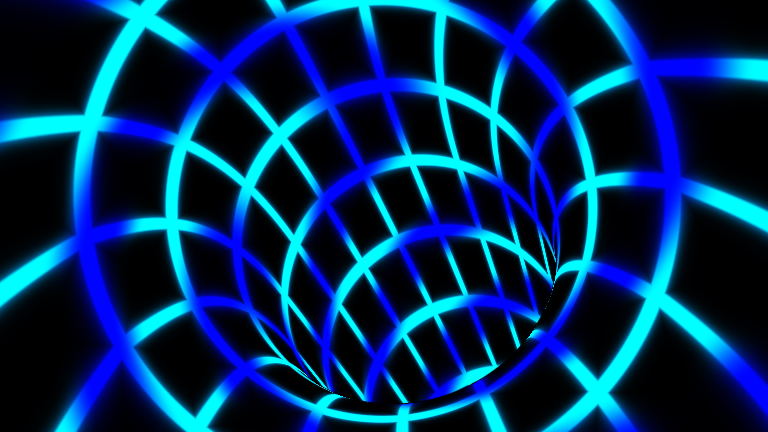
Reproduce this background procedurally as a WebGL 1 fragment shader.

```glsl
precision highp float;

uniform vec2 u_resolution;

const float TAU = 6.283185;

// Funnel shape, in canvas heights; depth counts one unit per ring
const vec2 MOUTH_CENTER = vec2(-0.017, 0.053);
const vec2 BEND_SLOPE = vec2(0.0637, -0.131);
const vec2 BEND_START = vec2(1.35, 1.16);
const float TUBE_RADIUS = 0.4167;
const float TUBE_TAPER = 0.0324;
const float FLARE_SIZE = 0.267;
const float FLARE_DEPTH = 3.0;
const float FLARE_POWER = 2.35;

// Search along the funnel
const int STEPS = 120;
const float DEPTH_START = -2.2;
const float DEPTH_STEP = 0.08;

// Grid, with widths as fractions of a cell
const float SPOKES = 16.0;
const float SPOKE_OFFSET = 0.244;
const vec2 OUTER_HUB_DRIFT = vec2(-0.05, 0.043);
const float RING_HALF_WIDTH = 0.078;
const float SPOKE_HALF_WIDTH = 0.066;
const float LINE_SOFTNESS = 0.014;

// Colour bands, measured in spokes
const float BAND_PERIOD = 4.0;
const float BAND_TWIST = 3.35;
const float BAND_TURN_DEPTH = 2.06;
const float BAND_TURN_WIDTH = 1.1;
const float BAND_TURN_SPOKE = -3.7;
const float BAND_OUTER_RATE = 0.75;

// Light
const vec3 BACKGROUND = vec3(0.0, 0.0, 0.004);
const vec3 BLUE = vec3(0.0, 0.01, 1.0);
const vec3 CYAN = vec3(0.0, 1.0, 1.0);
const vec3 BLUE_GLOW = vec3(0.0, 0.02, 0.66);
const vec3 CYAN_GLOW = vec3(0.0, 0.5, 0.75);
const float BLUE_REACH = 0.075;
const float CYAN_REACH = 0.036;

vec2 ringCenter(float depth) {
    vec2 bend = 0.5 * log(1.0 + exp(2.0 * (depth - BEND_START)));
    return MOUTH_CENTER + BEND_SLOPE * bend;
}

float ringRadius(float depth) {
    float flare = max(1.0 - depth / FLARE_DEPTH, 0.0001);
    return TUBE_RADIUS - TUBE_TAPER * depth + FLARE_SIZE * pow(flare, FLARE_POWER);
}

// Positive outside the ring at this depth
float ringDistance(vec2 p, float depth) {
    return length(p - ringCenter(depth)) - ringRadius(depth);
}

// Perspective moves the hub of the spokes away from the ring center
float spokeCoordinate(vec2 p, float depth) {
    vec2 hub = ringCenter(depth) + OUTER_HUB_DRIFT * min(depth, 0.0);
    hub.y += 0.042 - 0.076 * exp(-0.9 * depth);
    vec2 q = p - hub;
    return atan(q.y, q.x) * SPOKES / TAU - SPOKE_OFFSET;
}

// Bands twist one way, then back, along the wall: 0 is blue, 1 is cyan
float cyanAmount(float spoke, float depth) {
    float fromTurn = max(depth, BAND_OUTER_RATE * depth) - BAND_TURN_DEPTH;
    float turn = length(vec2(fromTurn, BAND_TURN_WIDTH)) - BAND_TURN_WIDTH;
    float blueCenter = BAND_TURN_SPOKE + BAND_TWIST * turn;
    return smoothstep(-0.85, 0.55, -cos((spoke - blueCenter) * TAU / BAND_PERIOD));
}

void main() {
    float pixel = 1.0 / u_resolution.y;
    vec2 p = (gl_FragCoord.xy - 0.5 * u_resolution) * pixel;

    // First ring that leaves the point outside is the visible wall
    float depth = DEPTH_START;
    float previous = ringDistance(p, depth);
    float current = previous;
    float nearMiss = -1.0;
    for (int i = 0; i < STEPS; i++) {
        depth += DEPTH_STEP;
        current = ringDistance(p, depth);
        if (current > 0.0) break;
        if (current < previous) nearMiss = max(nearMiss, previous);
        previous = current;
    }
    float rise = max(current - previous, 0.00001);
    depth -= DEPTH_STEP * clamp(current / rise, 0.0, 1.0);

    // Distances to the nearest ring and spoke
    float spoke = spokeCoordinate(p, depth);
    float ringGap = abs(depth - max(floor(depth + 0.5), 0.0)) - RING_HALF_WIDTH;
    float spokeGap = abs(fract(spoke + 0.5) - 0.5) - SPOKE_HALF_WIDTH;

    // Edge softness never falls below part of a pixel
    float ringSoft = max(LINE_SOFTNESS, 0.7 * pixel * DEPTH_STEP / rise);
    float spokeSoft = max(LINE_SOFTNESS, 0.7 * pixel * SPOKES / (TAU * ringRadius(depth)));
    float ringLine = 1.0 - smoothstep(-ringSoft, ringSoft, ringGap);
    float spokeLine = 1.0 - smoothstep(-spokeSoft, spokeSoft, spokeGap);
    float line = max(ringLine, spokeLine);

    // Glow and bright core
    float cyan = cyanAmount(spoke, depth);
    float reach = mix(BLUE_REACH, CYAN_REACH, cyan);
    float glow = exp(-max(min(ringGap, spokeGap), 0.0) / reach);
    vec3 color = BACKGROUND + mix(BLUE_GLOW, CYAN_GLOW, cyan) * glow;
    color = mix(color, mix(BLUE, CYAN, cyan), line);

    // Smooth the rim where the near wall hides the far wall
    color *= smoothstep(0.0, 1.5 * pixel, -nearMiss);
    gl_FragColor = vec4(color, 1.0);
}
```
